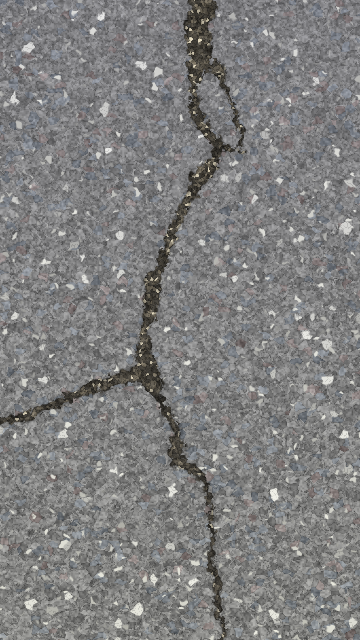
A Shadertoy shader for this texture:

```glsl
// Worn asphalt split by a branching crack filled with dark grit.
// Cellular noise makes the packed stones, hashed polygons the pale chips,
// and tapered segments bent by noise make the crack and its branches.

#define STONE_SCALE 54.0
#define GRIT_SCALE 125.0
#define GRAIN_SCALE 190.0
#define CHIP_TONE 0.86
#define STONE_DARK 0.39
#define STONE_LIGHT 0.61
#define CRACK_WOBBLE 0.024
#define CRACK_INSET 0.002
#define RIM_WIDTH 0.005
#define TRACE(path) for (int i = 1; i < path.length(); i++) d = min(d, taperedSegment(p, path[i - 1], path[i]))

// Crack nodes: x, y, half width, in canvas widths
const vec3 trunk[11] = vec3[11](
    vec3(.563, 1.79, .037), vec3(.546, 1.604, .030), vec3(.528, 1.523, .011),
    vec3(.556, 1.442, .013), vec3(.612, 1.378, .018), vec3(.556, 1.287, .020),
    vec3(.491, 1.176, .014), vec3(.451, 1.060, .018), vec3(.417, .968, .024),
    vec3(.405, .852, .019), vec3(.405, .755, .034));
const vec3 loopBranch[6] = vec3[6](
    vec3(.552, 1.620, .018), vec3(.606, 1.581, .013), vec3(.637, 1.512, .008),
    vec3(.668, 1.419, .011), vec3(.674, 1.358, .004), vec3(.612, 1.378, .015));
const vec3 leftBranch[6] = vec3[6](
    vec3(.405, .750, .032), vec3(.324, .718, .024), vec3(.231, .690, .013),
    vec3(.139, .644, .015), vec3(.069, .620, .015), vec3(-.02, .616, .012));
const vec3 lowerBranch[9] = vec3[9](
    vec3(.415, .745, .026), vec3(.448, .665, .012), vec3(.478, .590, .013),
    vec3(.502, .493, .018), vec3(.556, .447, .010), vec3(.595, .366, .008),
    vec3(.583, .250, .008), vec3(.610, .120, .014), vec3(.613, -.02, .006));

float hash(vec2 p) {
    vec3 q = fract(vec3(p.xyx) * .1031);
    q += dot(q, q.yzx + 33.33);
    return fract((q.x + q.y) * q.z);
}

vec2 hash2(vec2 p) {
    return vec2(hash(p), hash(p + vec2(57.3, 19.7)));
}

float noise(vec2 p) {
    vec2 i = floor(p), f = fract(p);
    f = f * f * (3.0 - 2.0 * f);
    return mix(mix(hash(i), hash(i + vec2(1, 0)), f.x),
               mix(hash(i + vec2(0, 1)), hash(i + vec2(1, 1)), f.x), f.y);
}

// Signed offset that roughens outlines
vec2 bend(vec2 p, float scale) {
    return vec2(noise(p * scale), noise(p * scale + 41.0)) - .5;
}

// Gap to the neighbouring cell, then the id of the nearest cell
vec3 cells(vec2 p) {
    vec2 base = floor(p), id = base;
    float first = 9.0, second = 9.0;
    for (int y = -1; y <= 1; y++)
    for (int x = -1; x <= 1; x++) {
        vec2 cell = base + vec2(x, y);
        float dist = length(cell + hash2(cell) - p);
        if (dist < first) { second = first; first = dist; id = cell; }
        else second = min(second, dist);
    }
    return vec3(second - first, id);
}

// Scattered angular chips: coverage and tone
vec2 chips(vec2 p, float scale, float density, float size) {
    vec2 q = p * scale, base = floor(q), result = vec2(0);
    float blur = .8 * scale / iResolution.x;
    for (int y = -1; y <= 1; y++)
    for (int x = -1; x <= 1; x++) {
        vec2 cell = base + vec2(x, y);
        if (hash(cell + scale) > density) continue;
        vec2 r = q - cell - hash2(cell + 7.1);
        float d = -9.0, turn = 6.283 * hash(cell + 3.7);
        float radius = size * mix(.45, 1.0, hash(cell + 11.9));
        for (int k = 0; k < 5; k++) {
            float a = turn + 1.2566 * float(k);
            d = max(d, dot(r, vec2(cos(a), sin(a))) - radius * mix(.3, 1.3, hash(cell + float(k) * 5.3)));
        }
        float cover = 1.0 - smoothstep(-blur, blur, d);
        if (cover > result.x) result = vec2(cover, mix(.78, 1.06, hash(cell + 23.0)));
    }
    return result;
}

float taperedSegment(vec2 p, vec3 a, vec3 b) {
    vec2 ab = b.xy - a.xy;
    float t = clamp(dot(p - a.xy, ab) / dot(ab, ab), 0.0, 1.0);
    return length(p - a.xy - t * ab) - mix(a.z, b.z, t);
}

float crackDistance(vec2 p) {
    p += CRACK_WOBBLE * bend(p, 24.0) + .6 * CRACK_WOBBLE * bend(p, 70.0);
    float d = 9.0;
    TRACE(trunk);
    TRACE(loopBranch);
    TRACE(leftBranch);
    TRACE(lowerBranch);
    return d + CRACK_INSET;
}

vec3 asphalt(vec2 p, float height) {
    vec2 bent = p + .012 * bend(p, 85.0);
    vec3 stone = cells(bent * vec2(.85, 1.1) * STONE_SCALE);
    vec3 pebble = cells(bent * GRIT_SCALE);
    // Some large stones show, finer pebbles fill the rest
    float large = step(.5, hash(stone.yz + 5.0));
    float tone = mix(hash(pebble.yz), hash(stone.yz + 2.0), large);
    float tint = hash(stone.yz + 71.0);
    vec3 color = vec3(mix(.50, mix(STONE_DARK, STONE_LIGHT, tone), mix(.9, .6, height)));
    color += large * (step(.8, tint) * vec3(-.02, .0, .025) + step(tint, .08) * vec3(.025, -.012, -.015));
    float gap = mix(pebble.x, stone.x, large);
    color *= mix(mix(.80, .87, height), 1.0, smoothstep(.0, .14, gap));
    color += .17 * (noise(p * GRAIN_SCALE) - .5) + .07 * (noise(p * 95.0) - .5);
    // Pale chips from fine to coarse
    vec2 chip = chips(bent, 80.0, .15, .36);
    color = mix(color, vec3(.71, .71, .69) * chip.y, .75 * chip.x);
    chip = chips(bent, 39.0, .14, .36);
    color = mix(color, vec3(CHIP_TONE, CHIP_TONE, CHIP_TONE - .03) * chip.y, .95 * chip.x);
    chip = chips(bent + .37, 17.0, .15, .29);
    float veins = mix(.86, 1.0, smoothstep(.02, .15, cells(p * 90.0).x));
    color = mix(color, vec3(CHIP_TONE, CHIP_TONE, CHIP_TONE - .02) * chip.y * veins, chip.x);
    return color * mix(vec3(1.04, 1.04, 1.02), vec3(1.0, 1.0, 1.025), height);
}

vec3 crackFill(vec2 p, vec3 grit) {
    float pick = hash(grit.yz + 13.0);
    vec3 color = mix(vec3(.21, .20, .18), vec3(.46, .43, .37), pick * pick);
    color = mix(color, vec3(.70, .67, .59), step(.93, pick));
    color *= mix(.72, 1.0, smoothstep(.0, .25, grit.x));
    return color * mix(.75, 1.25, noise(p * 45.0)) + .10 * (noise(p * GRAIN_SCALE) - .5);
}

void mainImage(out vec4 fragColor, in vec2 fragCoord) {
    vec2 p = fragCoord / iResolution.x;
    float height = fragCoord.y / iResolution.y, pixel = 1.0 / iResolution.x;
    // Grains along the rim break up the outline
    vec3 grit = cells((p + .006 * bend(p, 110.0)) * GRIT_SCALE);
    float d = crackDistance(p) + .009 * (hash(grit.yz + 3.0) - .5);
    vec3 color = asphalt(p, height);
    color *= 1.0 - .14 * exp(-max(d, 0.0) / RIM_WIDTH);
    vec3 fill = crackFill(p, grit) * mix(1.1, .78, smoothstep(-.012, 0.0, d));
    color = mix(color, fill, 1.0 - smoothstep(-1.2 * pixel, 1.2 * pixel, d));
    fragColor = vec4(clamp(color, 0.0, 1.0), 1.0);
}
```
